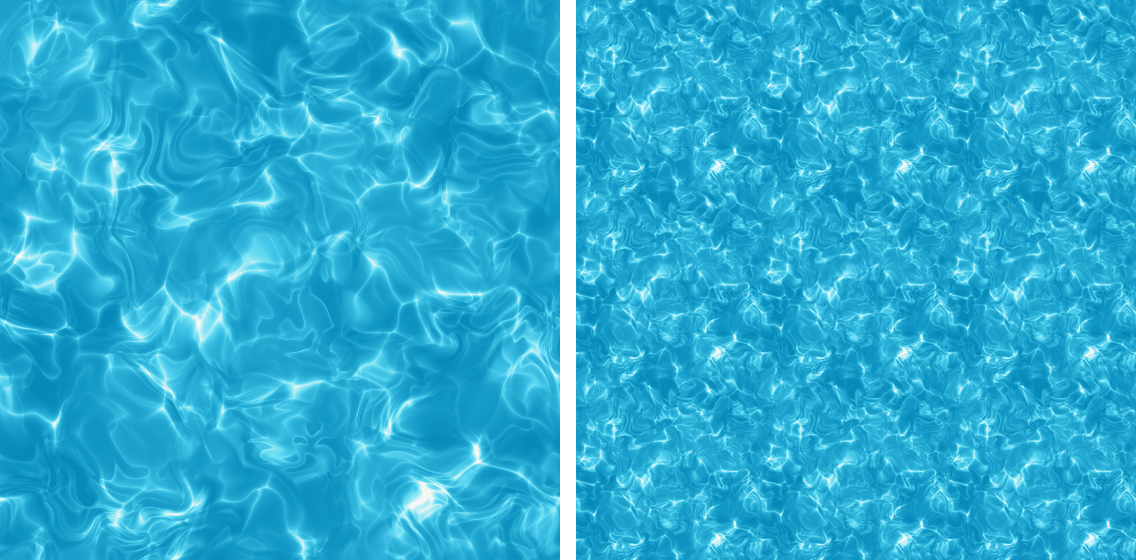
Left: one tile. Right: repeated 3 by 3.
Give the GLSL for this texture, as a Shadertoy shader.

```glsl
// Sunlit pool water: a tiling sheet of blue with bright, broken caustic light.
// Warped gradient noise gives silky sheets with one sharp edge, and warped
// cell networks give short filaments that flare to white where they meet.

const float TAU = 6.2831853;

// Water colours from deep shade to white glint, one per step of light.
const vec3 WATER[8] = vec3[8](
    vec3(0.03, 0.54, 0.72), vec3(0.07, 0.59, 0.77),
    vec3(0.13, 0.65, 0.81), vec3(0.19, 0.71, 0.86),
    vec3(0.29, 0.79, 0.92), vec3(0.42, 0.87, 0.95),
    vec3(0.73, 0.93, 0.96), vec3(0.96, 0.97, 0.96));

// Two random values per lattice cell; cells repeat after one period.
vec2 hashCell(vec2 cell, float period, float seed) {
    vec3 h = fract(vec3(mod(cell, period), seed + 5.7) * vec3(0.1031, 0.1030, 0.0973));
    h += dot(h, h.yzx + 33.33);
    return fract((h.xx + h.yz) * h.zy);
}

float cornerSlope(vec2 cell, vec2 offset, float period, float seed) {
    float angle = TAU * hashCell(cell, period, seed).x;
    return dot(vec2(cos(angle), sin(angle)), offset);
}

// Wrapping gradient noise, roughly -1 to 1.
float noise(vec2 uv, float period, float seed) {
    vec2 p = uv * period;
    vec2 i = floor(p), f = p - i;
    vec2 u = f * f * f * (f * (f * 6.0 - 15.0) + 10.0);
    vec2 e = vec2(1.0, 0.0);
    float low = mix(cornerSlope(i, f, period, seed),
                    cornerSlope(i + e, f - e, period, seed), u.x);
    float high = mix(cornerSlope(i + e.yx, f - e.yx, period, seed),
                     cornerSlope(i + 1.0, f - 1.0, period, seed), u.x);
    return 1.5 * mix(low, high, u.y);
}

float fbm(vec2 uv, float period, float seed) {
    float sum = 0.0, amplitude = 1.0;
    for (int i = 0; i < 4; i++) {
        sum += amplitude * noise(uv, period, seed + float(i));
        period *= 2.0;
        amplitude *= 0.62;
    }
    return sum;
}

vec2 warp(vec2 uv, float period, float amount, float seed) {
    return uv + amount * vec2(noise(uv, period, seed), noise(uv, period, seed + 1.0));
}

// Patches where a layer of light shows, 0 to 1.
float patches(vec2 uv, float period, float seed) {
    return smoothstep(-0.15, 0.55, noise(uv, period, seed));
}

// Bright crease at zero, abrupt on one side and fading slowly on the other.
float fold(float n, float sharpWidth, float softWidth) {
    return exp(-abs(n) / (n < 0.0 ? sharpWidth : softWidth));
}

// Wrapping cell network: x is the gap to an edge, y the gap to a junction.
vec2 network(vec2 uv, float period, float seed) {
    vec2 p = uv * period;
    vec2 home = floor(p);
    vec3 nearest = vec3(9.0);
    for (int y = -1; y <= 1; y++) {
        for (int x = -1; x <= 1; x++) {
            vec2 cell = home + vec2(x, y);
            float d = length(cell + hashCell(cell, period, seed) - p);
            if (d < nearest.x) nearest = vec3(d, nearest.xy);
            else if (d < nearest.y) nearest = vec3(nearest.x, d, nearest.y);
            else nearest.z = min(nearest.z, d);
        }
    }
    return nearest.yz - nearest.x;
}

// Thin filaments with a halo and flares at the crossings.
float filaments(vec2 uv, float period, float seed) {
    vec2 gap = network(uv, period, seed);
    float line = 3.0 * exp(-gap.x / 0.075) + 0.4 * exp(-gap.x / 0.2);
    float flare = 3.6 * exp(-gap.y / 0.16);
    return (line + flare) * patches(uv, 8.0, seed + 3.0);
}

// Overlapping translucent sheets of light at four sizes.
float sheets(vec2 uv, float seed) {
    float sum = 0.0;
    for (int i = 0; i < 4; i++) {
        float period = 6.0 + 5.0 * float(i);
        float s = seed + 10.0 * float(i);
        vec2 bent = warp(uv, period + 5.0, 0.03, s);
        sum += fold(noise(bent, period, s + 2.0), 0.06, 0.22) * patches(uv, 8.0, s + 3.0);
    }
    return sum;
}

vec3 waterColour(float light) {
    vec3 colour = WATER[0];
    for (int i = 1; i < 8; i++)
        colour = mix(colour, WATER[i], clamp(light - float(i) + 1.0, 0.0, 1.0));
    return colour;
}

void mainImage(out vec4 fragColor, in vec2 fragCoord) {
    vec2 uv = fragCoord / iResolution.xy;
    vec2 rippled = warp(warp(uv, 4.0, 0.05, 11.0), 15.0, 0.024, 15.0);
    vec2 stretched = warp(warp(rippled, 5.0, 0.1, 21.0), 9.0, 0.06, 25.0);

    // Soft body of the water, then silky strands and caustic light.
    float light = 0.7 + 1.4 * fbm(stretched, 4.0, 31.0);
    float silk = noise(stretched, 24.0, 41.0);
    float strands = fold(silk, 0.12, 0.24) + fold(noise(stretched, 16.0, 43.0), 0.07, 0.2);
    light += 1.9 * strands * patches(uv, 6.0, 45.0);
    light += 1.9 * sheets(rippled, 51.0) * (1.0 + 0.9 * silk);
    light += filaments(rippled, 8.0, 101.0) + 0.8 * filaments(rippled, 12.0, 121.0);

    // Soft glints where the light is focused.
    light += 3.5 * smoothstep(0.45, 0.95, noise(stretched, 10.0, 131.0));

    // Hold back the brightest light so that only the crossings turn white.
    light = min(light, 5.0) + 0.6 * max(light - 5.0, 0.0);
    fragColor = vec4(waterColour(light), 1.0);
}
```
